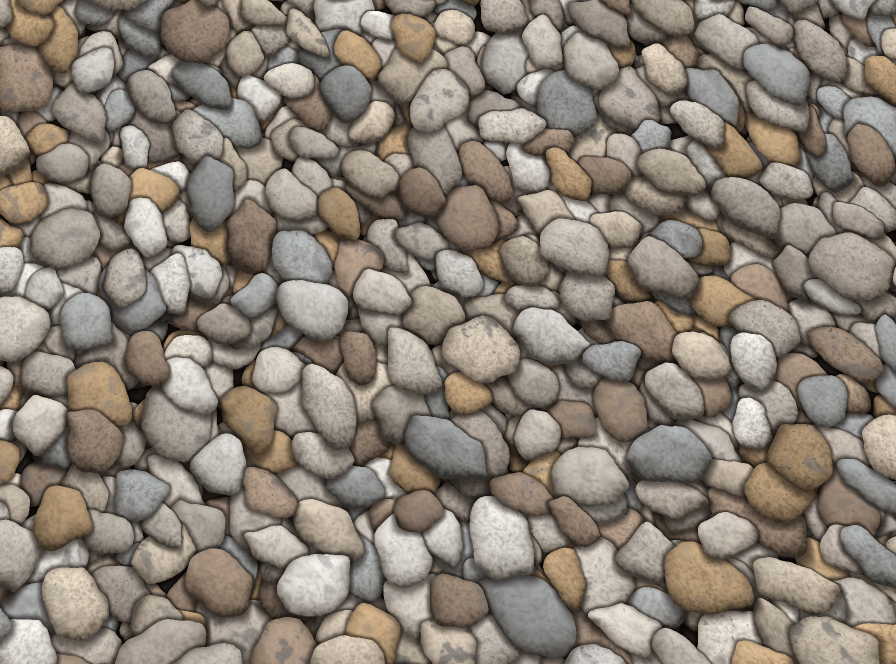
Give the GLSL for this texture, as a Shadertoy shader.

```glsl
// A bed of loose river gravel: jittered grids of rounded polygons are stacked in
// layers, the highest stone wins each sample, and neighbours above it cast soft
// contact shadows. Gradient noise roughens the outlines and mottles the surfaces.

const int LAYERS = 4;
const int FACETS = 7;
const int SAMPLES = 2;              // per axis, for smooth edges
const float TAU = 6.28319;
const float CELL = 0.104;           // grid spacing in canvas heights
const float GRID_TURN = 0.55;
const float PERSPECTIVE = 0.38;     // stones shrink towards the top
const float WOBBLE = 0.007;
const float SHADOW_WIDTH = 0.40;
const float SHADOW_DEPTH = 0.66;
const float MOTTLE = 0.24;
const vec3 LIGHT = vec3(0.14, 0.50, 0.85);
const vec3 GAP_COLOR = vec3(0.13, 0.105, 0.09);
const vec3 STAIN_COLOR = vec3(0.40, 0.39, 0.39);
const vec3 ROCKS[8] = vec3[8](
    vec3(0.83, 0.80, 0.76), vec3(0.77, 0.74, 0.70), vec3(0.81, 0.76, 0.69),
    vec3(0.74, 0.63, 0.49), vec3(0.66, 0.67, 0.67), vec3(0.65, 0.57, 0.50),
    vec3(0.88, 0.87, 0.85), vec3(0.72, 0.68, 0.64));

struct Stone {
    float edge;      // 0 at the centre, 1 on the rim
    float height;    // stacking order
    vec2 outward;    // unit direction of steepest descent
    vec2 local;      // position in the stone's turned frame
    vec2 seed;
};

vec3 hash3(vec2 p) {
    vec3 q = fract(p.xyx * vec3(0.1031, 0.1030, 0.0973));
    q += dot(q, q.yxz + 33.33);
    return fract((q.xxy + q.yzz) * q.zyx);
}

mat2 turn(float a) { return mat2(cos(a), sin(a), -sin(a), cos(a)); }

float corner(vec2 cell, vec2 offset) {
    float a = TAU * hash3(cell + 71.0).x;
    return dot(vec2(cos(a), sin(a)), offset);
}

float gradientNoise(vec2 p) {
    vec2 i = floor(p), f = p - i;
    vec2 u = f * f * f * (f * (f * 6.0 - 15.0) + 10.0);
    vec2 e = vec2(1, 0);
    return 1.4 * mix(mix(corner(i, f), corner(i + e, f - e), u.x),
                     mix(corner(i + e.yx, f - e.yx), corner(i + 1.0, f - 1.0), u.x), u.y);
}

// Rounded polygon: a power norm over randomly placed half planes
Stone makeStone(vec2 p, vec2 cell, int layer) {
    Stone s;
    s.seed = cell + 37.0 * float(layer) + 200.0;
    vec3 place = hash3(s.seed), form = hash3(s.seed + 411.3);
    s.height = 0.8 * place.z - 0.6 * float(layer);
    float radius = mix(0.42, 0.68, form.x * form.x);
    vec2 axes = radius * vec2(1.12, mix(0.66, 1.02, form.y));
    mat2 spin = turn(TAU * form.z);
    s.local = (p - cell - 0.22 - 0.56 * place.xy) * spin;
    vec2 q = s.local / axes;
    s.edge = length(q);
    s.outward = vec2(0, 1);
    if (s.edge > 2.0) return s;

    float sharpness = mix(3.5, 10.0, fract(place.z * 7.3 + form.y));
    float total = 0.0;
    vec2 slope = vec2(0);
    for (int k = 0; k < FACETS; k++) {
        vec3 r = hash3(s.seed * 1.7 + 13.1 * float(k));
        float a = TAU * (float(k) + 0.75 * r.x) / float(FACETS);
        vec2 n = vec2(cos(a), sin(a)) / mix(0.82, 1.12, r.y);
        float d = max(dot(q, n), 0.0001);
        float w = pow(d, sharpness - 1.0);
        total += w * d;
        slope += w * n;
    }
    s.edge = pow(total, 1.0 / sharpness);
    s.outward = spin * normalize(slope / axes + 1e-9);
    return s;
}

vec3 shadeStone(Stone s) {
    vec3 kind = hash3(s.seed + 97.0), look = hash3(s.seed + 153.0);
    vec2 p = s.local * CELL + kind.xy * 40.0;
    float blotch = gradientNoise(p * 28.0) + 0.5 * gradientNoise(p * 61.0);
    float grain = gradientNoise(p * 125.0) + 0.6 * gradientNoise(p * 230.0);

    // Rock colour, stains and pits
    vec3 color = ROCKS[int(kind.z * 8.0)] * mix(0.88, 1.08, look.x);
    float stain = smoothstep(0.1, 0.7, blotch + 0.35 * grain) * look.y * look.y;
    color = mix(color, STAIN_COLOR, 0.75 * stain);
    color *= 1.0 + MOTTLE * (0.35 * blotch + 0.55 * grain * mix(0.4, 1.2, look.z));
    color *= 1.0 - 0.3 * smoothstep(0.45, 0.9, grain) * look.z;

    // Domed surface, leaning a little, lit from above
    vec2 lean = s.outward * 0.92 * pow(s.edge, 2.1) + 0.3 * (look.xy - 0.5);
    lean += 0.10 * vec2(blotch, grain);
    vec3 normal = normalize(vec3(lean, sqrt(max(1.0 - dot(lean, lean), 0.04))));
    float diffuse = max(dot(normal, normalize(LIGHT)), 0.0);
    color *= 0.36 + 0.70 * diffuse;
    return color * mix(vec3(0.93, 0.88, 0.83), vec3(1), diffuse);
}

vec3 gravel(vec2 uv) {
    // Perspective, irregular outlines, then a turned grid
    vec2 p = vec2(uv.x * (1.0 + PERSPECTIVE * uv.y), uv.y + 0.5 * PERSPECTIVE * uv.y * uv.y);
    p += WOBBLE * vec2(gradientNoise(p * 21.0), gradientNoise(p * 21.0 + 50.0));
    p += 0.2 * WOBBLE * gradientNoise(p * 75.0);
    mat2 grid = turn(GRID_TURN);
    p = grid * p / CELL;

    // Gather the nearby stones and keep the highest
    vec4 rims[LAYERS * 9];
    Stone top;
    top.height = -9.0;
    for (int i = 0; i < LAYERS * 9; i++) {
        int layer = i / 9;
        vec2 shift = 0.5 * vec2(layer == 1 || layer == 2, layer % 2);
        vec2 cell = floor(p + shift) + vec2(i % 3, (i / 3) % 3) - 1.0;
        Stone s = makeStone(p + shift, cell, layer);
        s.outward = s.outward * grid;
        rims[i] = vec4(s.outward, s.edge, s.height);
        if (s.edge < 1.0 && s.height > top.height) top = s;
    }
    vec3 color = GAP_COLOR;
    if (top.height > -8.0) color = shadeStone(top);

    // Contact shadows, wider on the side away from the light
    float lit = 1.0;
    for (int i = 0; i < LAYERS * 9; i++) {
        if (rims[i].w <= top.height) continue;
        float away = max(-dot(rims[i].xy, normalize(LIGHT.xy)), 0.0);
        float reach = SHADOW_WIDTH * (0.45 + 0.55 * away);
        lit *= 1.0 - SHADOW_DEPTH * (1.0 - smoothstep(0.0, reach, rims[i].z - 1.0));
    }
    return color * mix(vec3(0.17, 0.145, 0.13), vec3(1), lit);
}

void mainImage(out vec4 fragColor, in vec2 fragCoord) {
    vec3 sum = vec3(0);
    for (int i = 0; i < SAMPLES * SAMPLES; i++) {
        vec2 jitter = (vec2(i % SAMPLES, i / SAMPLES) + 0.5) / float(SAMPLES) - 0.5;
        sum += gravel((fragCoord + jitter) / iResolution.y);
    }
    fragColor = vec4(clamp(sum / float(SAMPLES * SAMPLES), 0.0, 1.0), 1);
}
```
